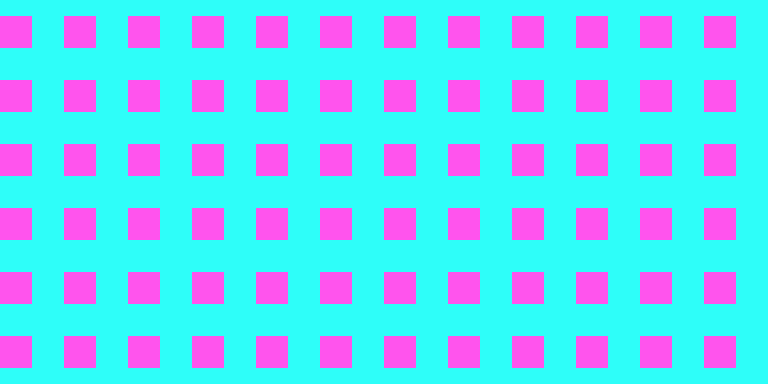
This pattern is drawn by a Shadertoy shader. Its source:

```glsl
// Flat magenta squares on a cyan ground, in a grid of 12 by 6 cells.
// Each square is half a cell wide, flush with the left side of its cell and
// centred in height; edges are smoothed by per-axis pixel coverage.

// Coverage of the squares, 0 to 1, for a point p measured in cells.
float squareCoverage(vec2 p, vec2 cellsPerPixel) {
    // Wrapped offset from the nearest square's centre, so the grid tiles
    vec2 offset = abs(fract(p - vec2(0.25, 0.5) + 0.5) - 0.5);
    vec2 inside = clamp((0.25 - offset) / cellsPerPixel + 0.5, 0.0, 1.0);
    return inside.x * inside.y;
}

void mainImage(out vec4 fragColor, in vec2 fragCoord) {
    vec2 cellsPerPixel = vec2(12.0, 6.0) / iResolution.xy;
    float coverage = squareCoverage(fragCoord * cellsPerPixel, cellsPerPixel);

    vec3 cyan = vec3(0.18, 0.995, 0.975);
    vec3 magenta = vec3(1.0, 0.33, 0.93);
    fragColor = vec4(mix(cyan, magenta, coverage), 1.0);
}
```
